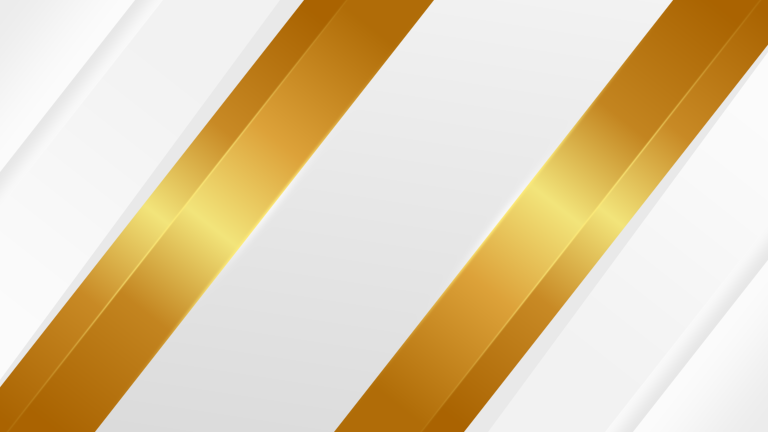
Reproduce this background procedurally as a WebGL 2 fragment shader.

```glsl
#version 300 es
precision highp float;

uniform vec2 u_resolution;
out vec4 fragColor;

// Distances from the centre line, in canvas heights
#define BAND_INNER 0.2177
#define BAND_SEAM 0.3768
#define BAND_OUTER 0.4543
#define FOLD_INNER 0.711
#define FOLD_OUTER 0.762
// Places of the sheen along each part of the band
#define SHEEN_WIDE -0.266
#define SHEEN_NARROW -0.323
#define LEAN vec2(0.6175, 0.7866)

const vec3 DARK_GOLD = vec3(0.665, 0.39, 0.005);
const vec3 DEEP_GOLD = vec3(0.69, 0.425, 0.03);
const vec3 BRONZE = vec3(0.765, 0.52, 0.125);
const vec3 AMBER = vec3(0.865, 0.635, 0.225);
const vec3 PALE_GOLD = vec3(0.95, 0.895, 0.48);
const vec3 GLINT = vec3(1.0, 0.93, 0.48);

// Soft step over about one pixel
float edge(float at, float x) {
    float aa = 0.75 / u_resolution.y;
    return smoothstep(at - aa, at + aa, x);
}

float bell(float x, float width) {
    return exp(-x * x / (width * width));
}

// Metal ramp: pale at the sheen, through a middle tone, to a dark end
vec3 metal(float offset, vec3 middle, vec3 end) {
    float x = abs(offset);
    vec3 c = mix(PALE_GOLD, middle, clamp(x / 0.25, 0.0, 1.0));
    return mix(c, end, clamp((x - 0.25) / 0.34, 0.0, 1.0));
}

vec3 goldBand(float across, float along) {
    float wideOffset = along - SHEEN_WIDE;
    float narrowOffset = along - SHEEN_NARROW;
    vec3 wide = wideOffset > 0.0 ? metal(wideOffset, AMBER, DEEP_GOLD)
                                 : metal(wideOffset, BRONZE, DARK_GOLD);
    vec3 narrow = metal(narrowOffset, BRONZE + 0.02, DARK_GOLD);
    vec3 c = mix(wide, narrow, edge(BAND_SEAM, across));

    // Glints on the seam and on the inner rim
    float seam = bell(across - BAND_SEAM, 0.0022) * bell(along + 0.3, 0.42);
    float rim = bell(across - BAND_INNER, 0.005) * bell(along + 0.2, 0.3);
    return mix(c, GLINT, clamp(0.7 * seam + 0.85 * rim, 0.0, 1.0));
}

// White sheets outside the band, with a raised fold near the corner
float sheets(float across, float along) {
    float panel = mix(0.948, 0.984, smoothstep(0.1, -0.8, along));
    float fold = mix(0.975, 0.905, smoothstep(FOLD_INNER, FOLD_OUTER, across));
    float corner = mix(0.985, 0.925, smoothstep(FOLD_OUTER, 1.0, across));
    float tone = mix(panel, fold, edge(FOLD_INNER, across));
    tone = mix(tone, corner, edge(FOLD_OUTER, across));

    // Tapered grey strip beside the band
    float strip = BAND_OUTER + 0.0363 + 0.0304 * along;
    return mix(0.912, tone, edge(strip, across));
}

void main() {
    vec2 p = (gl_FragCoord.xy - 0.5 * u_resolution) / u_resolution.y;

    // Half-turn symmetry: fold the right half onto the left
    float side = dot(p, vec2(LEAN.y, -LEAN.x));
    float across = abs(side);
    float along = dot(p, LEAN) * (side > 0.0 ? -1.0 : 1.0);

    // Grey centre, lighter upward, with a faint halo along the band
    float centre = 0.905 + 0.078 * p.y + 0.012 * p.x;
    float halo = bell(across - BAND_INNER, 0.012) * bell(along + 0.16, 0.16);
    vec3 color = vec3(centre + 0.06 * halo);

    color = mix(color, goldBand(across, along), edge(BAND_INNER, across));
    color = mix(color, vec3(sheets(across, along)), edge(BAND_OUTER, across));
    fragColor = vec4(color, 1.0);
}
```
